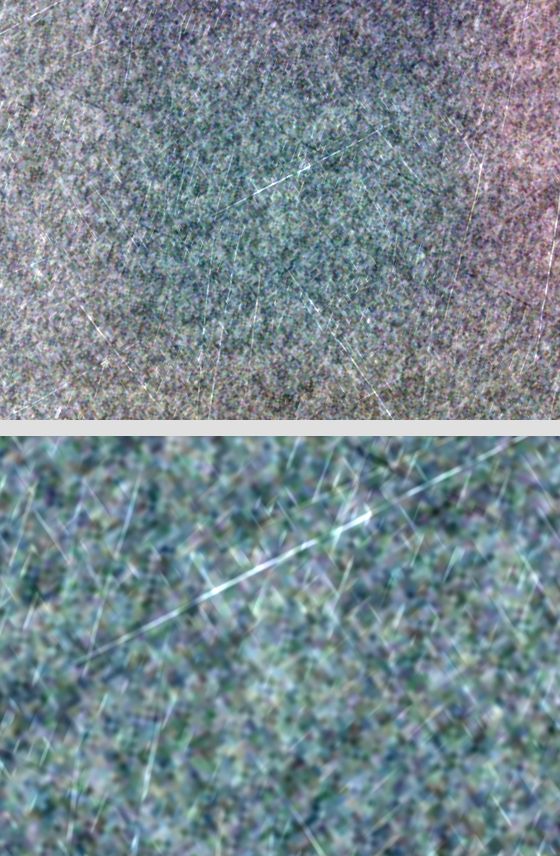
Top: the whole. Bottom: its middle third, enlarged.
This texture is drawn by a Shadertoy shader. Its source:

```glsl
// Worn, scratched metal under a microscope: tinted grain, short glints and long broken scratches.

const vec3 STEEL = vec3(0.455, 0.465, 0.515);
const vec3 TEAL = vec3(0.395, 0.495, 0.525);
const vec3 VIOLET = vec3(0.425, 0.425, 0.505);
const vec3 ROSE = vec3(0.60, 0.505, 0.56);
const vec3 SILVER = vec3(0.60, 0.61, 0.635);
const vec3 OLIVE = vec3(0.50, 0.50, 0.485);
const vec3 COOL_GLINT = vec3(0.90, 0.97, 1.0);
const vec3 WARM_GLINT = vec3(0.95, 0.80, 0.64);

// Hashes and smooth value noise
float hash(vec2 p) {
    vec3 q = fract(p.xyx * vec3(0.1031, 0.1030, 0.0973));
    q += dot(q, q.yzx + 33.33);
    return fract((q.x + q.y) * q.z);
}

float noise(vec2 p) {
    vec2 cell = floor(p), f = fract(p);
    f = f * f * (3.0 - 2.0 * f);
    float low = mix(hash(cell), hash(cell + vec2(1, 0)), f.x);
    float high = mix(hash(cell + vec2(0, 1)), hash(cell + vec2(1, 1)), f.x);
    return mix(low, high, f.y);
}

// Coordinates in a frame whose x axis points along the angle
vec2 toFrame(vec2 v, float angle) {
    float c = cos(angle), s = sin(angle);
    return vec2(c * v.x + s * v.y, c * v.y - s * v.x);
}

// Directions shared by the scratches: steep, shallow and falling
float scratchAngle(int index, float jitter) {
    int family = index % 4;
    float angle = family < 2 ? 1.37 : (family == 2 ? 0.44 : -0.98);
    return angle + (jitter - 0.5) * 0.26;
}

// Broad colour zones of the lit surface
vec3 surfaceTint(vec2 p, float aspect) {
    float drift = noise(p * 3.0 + 7.0) - 0.5;
    vec2 fromCentre = p - vec2(0.5 * aspect, 0.52);
    vec3 tint = mix(STEEL, VIOLET, smoothstep(0.55, 0.95, p.y + 0.15 * drift));
    tint = mix(tint, OLIVE, 0.9 * smoothstep(0.38, 0.0, p.y + 0.15 * drift));
    tint = mix(tint, TEAL, smoothstep(0.52, 0.12, length(fromCentre * vec2(0.85, 1.0)) + 0.1 * drift));
    tint = mix(tint, SILVER, 0.9 * smoothstep(0.36, 0.0, p.x + 0.2 * drift));
    float rosy = smoothstep(0.72, 1.0, p.x / aspect + 0.1 * drift);
    return mix(tint, ROSE, rosy * smoothstep(0.0, 0.45, p.y));
}

// Fine brightness and colour grain
vec3 grain(vec2 p) {
    vec2 q = toFrame(p, 0.6), r = toFrame(p, 1.25);
    float light = 0.30 * (noise(q * 185.0) - 0.5)
                + 0.26 * (noise(r * vec2(70.0, 120.0) + 40.0) - 0.5)
                + 0.16 * (noise(q * 34.0 + 80.0) - 0.5)
                + 0.09 * (noise(r * 11.0 + 20.0) - 0.5);
    vec3 chroma = vec3(noise(r * 125.0 + 210.0), noise(r * 125.0 + 430.0), noise(r * 125.0 + 650.0));
    return light + (chroma - 0.5) * vec3(0.16, 0.10, 0.18);
}

// Small elongated glints lying along one direction
float glints(vec2 p, float angle, float offset) {
    vec2 q = toFrame(p, angle);
    float fleck = noise(q * vec2(52.0, 175.0) + offset);
    float patches = noise(p * 7.0 + offset);
    return smoothstep(0.70, 1.0, fleck) * smoothstep(0.15, 0.85, patches);
}

// One gently bowed scratch, broken along its length
float scratch(vec2 p, vec2 middle, float angle, float reach, float width, float seed) {
    vec2 q = toFrame(p - middle, angle);
    q.y += (hash(vec2(seed, 5.0)) - 0.5) * 0.22 * q.x * q.x;
    q.y += (noise(vec2(q.x * 25.0 + 50.0, seed)) - 0.5) * 0.003;
    float line = 1.0 - smoothstep(0.2 * width, width, abs(q.y));
    float ends = 1.0 - smoothstep(0.55, 1.0, abs(q.x) / reach);
    float breaks = smoothstep(0.1, 0.85, noise(vec2(q.x * 85.0 + 90.0, seed * 3.0)));
    return line * ends * mix(0.25, 1.0, breaks);
}

// Scattered set of scratches, each tinted cool or warm
vec3 scratchLayer(vec2 p, float aspect, int count, float reach, float width, float seed) {
    vec3 sum = vec3(0.0);
    for (int i = 0; i < count; i++) {
        float id = float(i) + seed;
        vec2 middle = vec2(aspect * fract(id * 0.618034), hash(vec2(id, 1.0)));
        float angle = scratchAngle(i, hash(vec2(id, 2.0)));
        float size = reach * mix(0.5, 1.2, hash(vec2(id, 3.0)));
        float strength = mix(0.35, 1.0, hash(vec2(id, 4.0)));
        vec3 tint = mix(COOL_GLINT, WARM_GLINT, step(0.66, hash(vec2(id, 6.0))));
        sum += tint * strength * scratch(p, middle, angle, size, width, id);
    }
    return sum;
}

void mainImage(out vec4 fragColor, in vec2 fragCoord) {
    vec2 p = fragCoord / iResolution.y;
    float aspect = iResolution.x / iResolution.y;
    float pixel = 1.0 / iResolution.y;

    vec3 color = surfaceTint(p, aspect) + grain(p);
    color += 0.24 * COOL_GLINT * glints(p, 1.2, 300.0);
    color += 0.20 * COOL_GLINT * glints(p, -1.0, 500.0);
    color += 0.16 * WARM_GLINT * glints(p, 0.75, 700.0);

    // Dark grooves, then bright short and long scratches
    for (int i = 0; i < 7; i++) {
        float id = float(i) + 60.0;
        vec2 middle = vec2(aspect * fract(id * 0.618034), mix(0.2, 0.8, hash(vec2(id, 8.0))));
        color -= 0.13 * scratch(p, middle, -0.6 + 0.3 * hash(vec2(id, 9.0)), 0.17, max(0.0045, 1.5 * pixel), id);
    }
    color += 0.22 * scratchLayer(p, aspect, 46, 0.09, max(0.0028, 1.3 * pixel), 110.0);
    color += 0.40 * scratchLayer(p, aspect, 17, 0.36, max(0.0034, 1.4 * pixel), 20.0);

    fragColor = vec4(clamp(color, 0.0, 1.0), 1.0);
}
```
